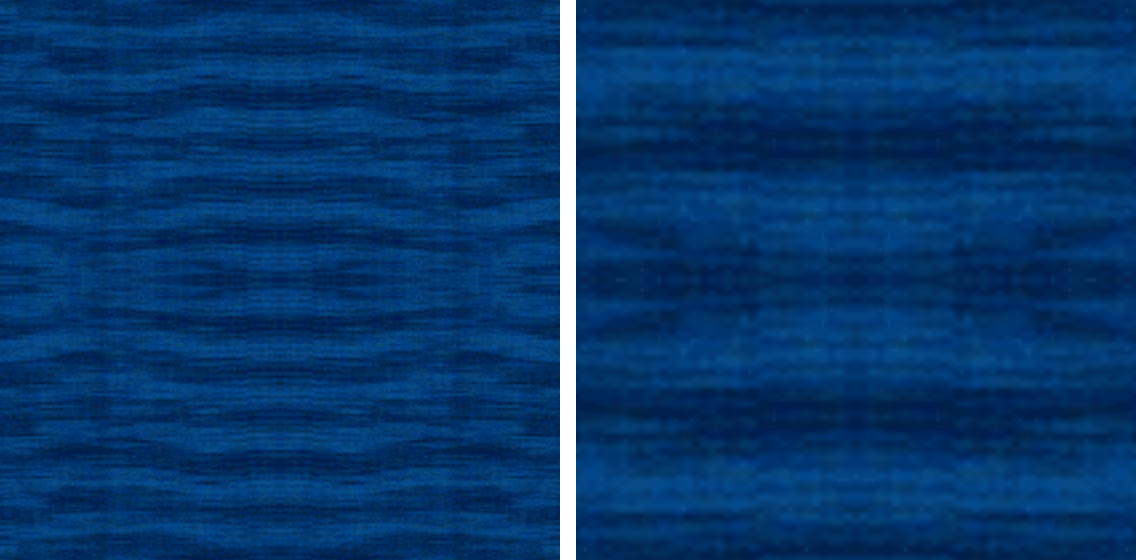
Left: the whole. Right: its middle third, enlarged.
A Shadertoy shader for this pattern:

```glsl
const float TAU = 6.2831853;
const float BANDS = 12.15;           // dark bands down the cloth
const float DRIFT = 0.24;            // band shift toward the sides, in repeats
const float STAGGER = 0.75;          // uneven dye ends, in repeats
const float BAND_CONTRAST = 0.29;
const float STREAK_CONTRAST = 0.62;
const float GRAIN_CONTRAST = 0.30;
const float PANEL = 0.058;           // half width of the centre panel
const float RIBS = 82.0;             // fine ribs down the cloth
const vec2 THREADS = vec2(210.0, 256.0);
const vec3 NAVY = vec3(0.0, 0.125, 0.30);
const vec3 INDIGO = vec3(0.004, 0.208, 0.42);
const vec3 BLUE = vec3(0.024, 0.292, 0.54);

float hash(vec2 p) {
    return fract(sin(dot(p, vec2(127.1, 311.7))) * 43758.5453);
}

// Value noise, centred on zero
float noise(vec2 p) {
    vec2 i = floor(p);
    vec2 f = fract(p);
    f = f * f * (3.0 - 2.0 * f);
    return mix(mix(hash(i), hash(i + vec2(1, 0)), f.x),
               mix(hash(i + vec2(0, 1)), hash(i + vec2(1, 1)), f.x), f.y) - 0.5;
}

// Thin horizontal streaks with tapering ends
float streaks(vec2 p, float seed) {
    return 0.35 * noise(p * vec2(8.0, 52.0) + seed)
         + 0.60 * noise(p * vec2(13.0, 104.0) + seed + 7.3)
         + 0.40 * noise(p * vec2(24.0, 190.0) + seed + 19.1);
}

// Resist-dyed bands, dark at -1 and light at 1
float dyeBands(vec2 p, float side) {
    float stagger = STAGGER * streaks(p, 40.0) * mix(0.3, 1.0, smoothstep(0.04, 0.17, p.x));
    float wave = -cos(TAU * (BANDS * p.y + DRIFT * side + stagger));
    return wave * (1.25 - 0.25 * wave * wave) * mix(1.0, 0.8, side);
}

// Vertical shading, with a soft dark stripe on each side
float columnShade(float x) {
    float stripe = exp(-pow((x - 0.32) / 0.016, 2.0));
    float glow = exp(-pow((x - 0.425) / 0.02, 2.0));
    return 0.08 * glow - 0.13 * stripe + 0.10 * noise(vec2(x * 60.0, 3.5));
}

void mainImage(out vec4 fragColor, in vec2 fragCoord) {
    // Mirror about both centre lines
    vec2 p = abs(fragCoord / iResolution.xy - 0.5);
    float side = smoothstep(0.1, 0.25, p.x) * (1.0 - smoothstep(0.32, 0.47, p.x));
    float panel = 1.0 - smoothstep(PANEL - 0.003, PANEL + 0.003, p.x);

    float tone = 0.5 + columnShade(p.x) + BAND_CONTRAST * dyeBands(p, side);
    tone += STREAK_CONTRAST * streaks(p, 3.0) * mix(0.6, 1.0, smoothstep(0.03, 0.15, p.x));

    // Ribs, strongest near the middle and stepped at the panel edge
    float ribbed = 1.0 - smoothstep(0.09, 0.18, p.x);
    float ribWear = 0.8 + noise(p * vec2(20.0, 34.0) + 5.0);
    tone += 0.12 * ribbed * ribWear * cos(TAU * (RIBS * p.y + 0.35 * panel));

    // Paler patch at the heart of the panel
    tone += 0.17 * panel * (1.0 - smoothstep(0.022, 0.028, p.y));

    // Woven grain: broken vertical threads over fine speckle
    float warp = noise(vec2(p.x * THREADS.x, p.y * 40.0));
    tone += 0.14 * warp + GRAIN_CONTRAST * noise(p * THREADS + 11.0);

    // Dye colour, with faint shifts between greenish and violet blue
    tone = clamp(tone, 0.0, 1.0);
    vec3 color = mix(NAVY, INDIGO, min(2.0 * tone, 1.0));
    color = mix(color, BLUE, max(2.0 * tone - 1.0, 0.0));
    color += noise(p * vec2(70.0, 130.0) + 23.0) * vec3(0.025, 0.016, -0.05);

    // Sparse pale flecks
    float fleck = smoothstep(0.40, 0.5, noise(p * THREADS.yx * 0.8 + 31.0));
    color += 0.05 * fleck * vec3(0.5, 0.9, 0.8);

    fragColor = vec4(max(color, 0.0), 1.0);
}
```
